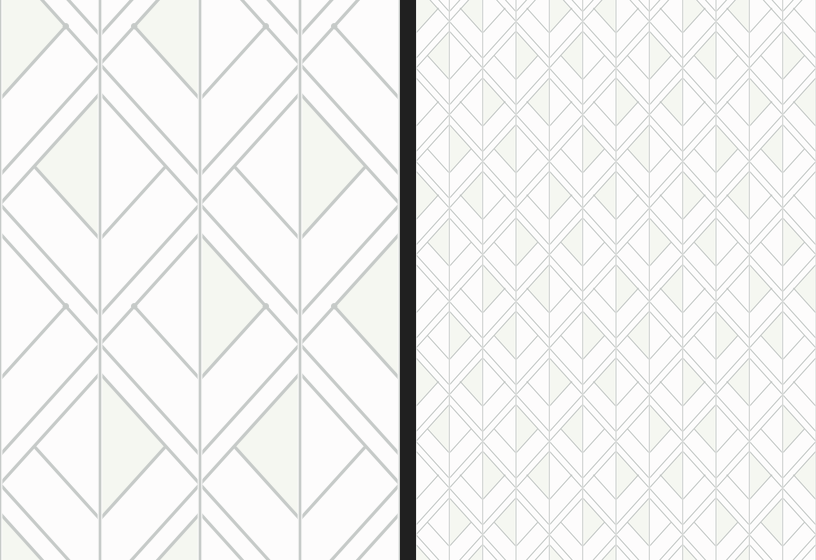
Left, the tile; right, the same tile 3 across and 3 down.
Reproduce this pattern procedurally as a WebGL 2 fragment shader.

```glsl
#version 300 es
precision highp float;
// Art-deco lattice: vertical rules, crossed arms springing from staggered nodes,
// and split diamonds hung on every rule, with a stepped choice of tinted halves.
// Each strip between two rules is drawn from the distance to both of its rules.

uniform vec2 u_resolution;
out vec4 outColor;

// Lengths are in strip widths.
const float STRIPS = 4.0;          // strips across the canvas
const float ROWS = 4.0;            // staggered diamond rows down the canvas
const float ROW_STEP = 1.4015;     // height of one row
const float FIRST_ROW = 0.263;     // depth of the first diamond centre
const float SLOPE = 1.1095;        // rise of the diagonals over one strip
const float DIAMOND_HALF = 0.73;   // half height of a diamond
const float RULE_HALF = 0.0135;    // half width of the vertical rules
const float ARM_HALF = 0.0160;     // half width of the diagonals
const float RULE_GAP = 0.024;      // clear margin beside the rules
const float KNOT_RADIUS = 0.032;   // rounded joint at alternate corners
const float SOFTNESS = 0.011;      // minimum edge blur

const vec3 PAPER = vec3(0.993, 0.989, 0.990);
const vec3 TINT = vec3(0.962, 0.968, 0.945);
const vec3 LINE = vec3(0.775, 0.793, 0.785);

// Coverage of a shape from its signed distance.
float cover(float dist, float blur) {
    return 1.0 - smoothstep(-0.5 * blur, 0.5 * blur, dist);
}

void main() {
    vec2 size = vec2(STRIPS, ROWS * ROW_STEP);
    vec2 uv = gl_FragCoord.xy / u_resolution;
    vec2 p = vec2(uv.x, 1.0 - uv.y) * size;   // depth runs downward
    vec2 pixel = size / u_resolution;
    float blur = max(SOFTNESS, 1.3 * max(pixel.x, pixel.y));

    float strip = floor(p.x);
    float period = 2.0 * ROW_STEP;
    float toNormal = inversesqrt(1.0 + SLOPE * SLOPE);
    float nodeOffset = DIAMOND_HALF + ROW_STEP - SLOPE;
    float diagonals = 1e3;
    float tinted = 0.0;

    // Left and right rule of the current strip.
    for (int side = 0; side < 2; side++) {
        float rule = strip + float(side);
        float parity = mod(rule, 2.0);
        float d = abs(p.x - rule);

        // Nearest diamond centred on this rule.
        float depth = p.y - FIRST_ROW;
        float row = 2.0 * floor(depth / period - 0.5 * parity + 0.5) + parity;
        float y = depth - row * ROW_STEP;
        float diamond = (abs(y) + SLOPE * d - DIAMOND_HALF) * toNormal;

        // Arms crossing at the node above the diamond.
        float fromNode = mod(y + nodeOffset + ROW_STEP, period) - ROW_STEP;
        float arms = abs(abs(fromNode) - SLOPE * d) * toNormal;
        diagonals = min(diagonals, min(arms, abs(diamond)) - ARM_HALF);

        // Small round joints on the even rules.
        if (parity < 0.5) {
            float knot = length(vec2(d - DIAMOND_HALF / SLOPE, y)) - KNOT_RADIUS;
            diagonals = min(diagonals, knot);
        }

        // The tinted pair of strips shifts back by one on each row.
        float chosen = 1.0 - step(2.0, mod(strip + row + 0.5, 4.0));
        tinted = max(tinted, chosen * cover(diamond, blur));
    }

    float ruleDist = abs(p.x - floor(p.x + 0.5));
    float clear = 1.0 - cover(ruleDist - RULE_GAP, blur);
    float drawn = max(cover(diagonals, blur) * clear, cover(ruleDist - RULE_HALF, blur));

    vec3 color = mix(PAPER, TINT, tinted * clear);
    color = mix(color, LINE, drawn);
    outColor = vec4(color, 1.0);
}
```
